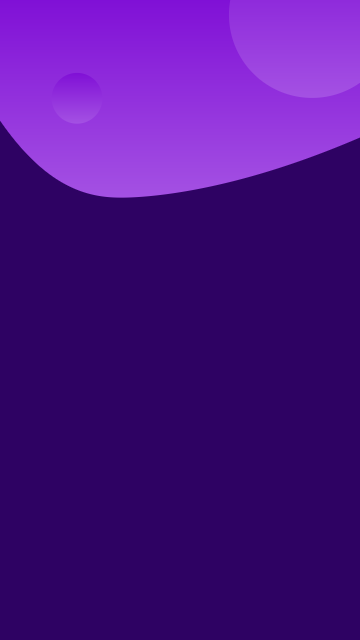
A WebGL 1 fragment shader for this background:

```glsl
precision highp float;
// A violet wave hangs from the top of a dark indigo canvas, holding two discs.
// The wave edge is two power curves joined at its lowest point; the wave and
// both discs are filled with the same vertical gradient over their own heights.

uniform vec2 u_resolution;

// Lengths are in canvas widths; y is depth below the top edge.
#define INDIGO vec3(0.180, 0.006, 0.388)
#define VIOLET vec3(0.502, 0.063, 0.839)
#define ORCHID vec3(0.643, 0.318, 0.890)
#define WAVE_LOW vec2(0.340, 0.549)
#define WAVE_RISE vec2(0.214, 0.167)
#define WAVE_POWER vec2(2.3, 1.7)
#define BIG_DISC vec3(0.867, 0.041, 0.231)
#define SMALL_DISC vec3(0.214, 0.273, 0.0705)

// Depth of the wave edge at x.
float waveDepth(float x) {
  float left = max(WAVE_LOW.x - x, 0.0) / WAVE_LOW.x;
  float right = max(x - WAVE_LOW.x, 0.0) / (1.0 - WAVE_LOW.x);
  vec2 rise = WAVE_RISE * pow(vec2(left, right) + 1e-5, WAVE_POWER);
  return WAVE_LOW.y - rise.x - rise.y;
}

// Approximate signed distance to the wave, negative inside.
float waveDistance(vec2 p) {
  float span = 0.002;
  float slope = (waveDepth(p.x + span) - waveDepth(p.x - span)) / (2.0 * span);
  return (p.y - waveDepth(p.x)) / sqrt(1.0 + slope * slope);
}

// Fill running from violet at depth top to orchid at depth bottom.
vec3 verticalFill(float y, float top, float bottom) {
  return mix(VIOLET, ORCHID, clamp((y - top) / (bottom - top), 0.0, 1.0));
}

// Pixel-wide smooth coverage of a signed distance.
float coverage(float dist, float pixel) {
  return clamp(0.5 - dist / pixel, 0.0, 1.0);
}

// Lays a gradient disc (centre xy, radius z) over a colour.
vec3 addDisc(vec3 under, vec2 p, vec3 disc, float pixel) {
  vec3 fill = verticalFill(p.y, disc.y - disc.z, disc.y + disc.z);
  return mix(under, fill, coverage(length(p - disc.xy) - disc.z, pixel));
}

void main() {
  float pixel = 1.0 / u_resolution.x;
  vec2 p = vec2(gl_FragCoord.x, u_resolution.y - gl_FragCoord.y) * pixel;

  // Wave content, clipped by the wave edge over the plain ground.
  vec3 wave = verticalFill(p.y, 0.0, WAVE_LOW.y);
  wave = addDisc(wave, p, BIG_DISC, pixel);
  wave = addDisc(wave, p, SMALL_DISC, pixel);
  vec3 color = mix(INDIGO, wave, coverage(waveDistance(p), pixel));

  gl_FragColor = vec4(color, 1.0);
}
```
